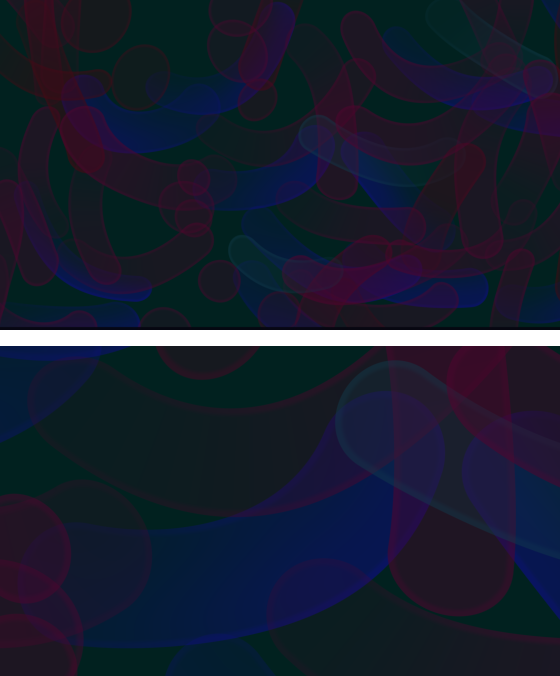
Top: the whole. Bottom: its middle third, enlarged.
Give the GLSL for this background, as a Shadertoy shader.

```glsl
// Translucent curved brush strokes in crimson, blue and teal over a dark green ground.
#define STROKES 62
#define BLUE_STROKES 13
#define SEED 3.0
#define GROUND vec3(0.004, 0.130, 0.120)
#define CRIMSON vec3(0.285, 0.015, 0.165)
#define RUST vec3(0.255, 0.030, 0.060)
#define BLUE vec3(0.050, 0.050, 0.470)
#define TEAL vec3(0.060, 0.210, 0.270)
#define RIM_WIDTH 0.009
#define RIM_STRENGTH 0.25
#define WOBBLE 0.022
#define STRIP_HEIGHT 0.009

const float PI = 3.14159265;

vec4 hash4(float n) {
    vec4 p = fract(vec4(n) * vec4(0.1031, 0.1030, 0.0973, 0.1099));
    p += dot(p, p.wzxy + 33.33);
    return fract((p.xxyz + p.yzzw) * p.zywx);
}

vec2 rotate(vec2 p, float a) {
    float c = cos(a), s = sin(a);
    return vec2(c * p.x - s * p.y, s * p.x + c * p.y);
}

// Distance to an arc around the origin, opening by halfAngle either side of +y.
float arcDistance(vec2 p, float radius, float halfAngle) {
    vec2 end = vec2(sin(halfAngle), cos(halfAngle));
    p.x = abs(p.x);
    return end.y * p.x > end.x * p.y ? length(p - end * radius)
                                     : abs(length(p) - radius);
}

vec3 paintStroke(vec3 col, vec2 p, int index, float aspect, float px) {
    float n = float(index);
    vec4 a = hash4(n * 7.31 + SEED);
    vec4 b = hash4(n * 3.77 + SEED + 91.0);
    bool isBlue = index < BLUE_STROKES;
    bool isTeal = !isBlue && index % 17 == 10;
    bool isDisc = !isBlue && !isTeal && index % 4 == 1;
    bool isUpright = !isBlue && !isTeal && b.x < 0.6;

    // Even scatter with a little jitter
    vec2 spot = fract(vec2(0.7549, 0.5698) * n + 0.15 * a.xy + 0.37);
    spot = (spot * 1.14 - 0.07) * vec2(aspect, 1.0);

    // Shape: bowls, upright strokes or discs
    float bend = isUpright ? mix(0.40, 1.3, a.z) : mix(0.18, 0.50, a.z);
    float reach = isDisc ? 0.0 : mix(0.12, 0.27, a.w);
    float halfAngle = reach / bend;
    float width = isDisc ? mix(0.05, 0.12, b.y) : mix(0.042, 0.066, b.y);
    float turn = PI + (b.z - 0.5) * 1.6;
    if (isUpright) turn = (a.x < 0.5 ? 0.5 : -0.5) * PI + (b.z - 0.5) * 1.0;

    vec2 q = rotate(p - spot, turn);
    q.y += WOBBLE * sin(q.x * 9.0 + n) + bend;
    float d = arcDistance(q, bend, halfAngle) - width;

    // Position along and across the stroke, for uneven pigment
    float along = atan(q.x, q.y) / max(halfAngle, 0.08);
    float across = (length(q) - bend) / width;
    float side = b.w < 0.5 ? -1.0 : 1.0;
    float fade = mix(0.4, 1.0, smoothstep(-1.1, 0.4, along * side));

    vec3 tint = mix(CRIMSON, RUST, smoothstep(0.45, 0.95, a.y));
    float alpha = mix(0.30, 0.48, b.w);
    if (isDisc) {
        alpha *= 0.65;
        fade = 1.0;
    }
    if (isTeal) {
        tint = TEAL;
        alpha = 0.30;
    }
    if (isBlue) {
        tint = BLUE;
        alpha = 0.55;
        fade *= mix(0.25 + 0.5 * a.x, 1.0, smoothstep(-1.0, 0.7, across));
    }

    // Flat body, then a thin brighter rim
    float body = smoothstep(px, -px, d);
    float rim = body * smoothstep(-RIM_WIDTH - px, -0.4 * RIM_WIDTH, d);
    col = mix(col, tint, body * alpha * fade);
    return mix(col, tint * 1.2, rim * RIM_STRENGTH * fade);
}

void mainImage(out vec4 fragColor, in vec2 fragCoord) {
    vec2 p = fragCoord / iResolution.y;
    float aspect = iResolution.x / iResolution.y;
    float px = 0.8 / iResolution.y;

    // Blue strokes lie lowest, the rest are glazed over them
    vec3 col = GROUND;
    for (int i = 0; i < STROKES; i++) col = paintStroke(col, p, i, aspect, px);

    // Dark strip along the lower border
    float strip = smoothstep(STRIP_HEIGHT + px, STRIP_HEIGHT - px, p.y);
    col = mix(col, vec3(0.02, 0.02, 0.06), strip * 0.9);
    fragColor = vec4(col, 1.0);
}
```
